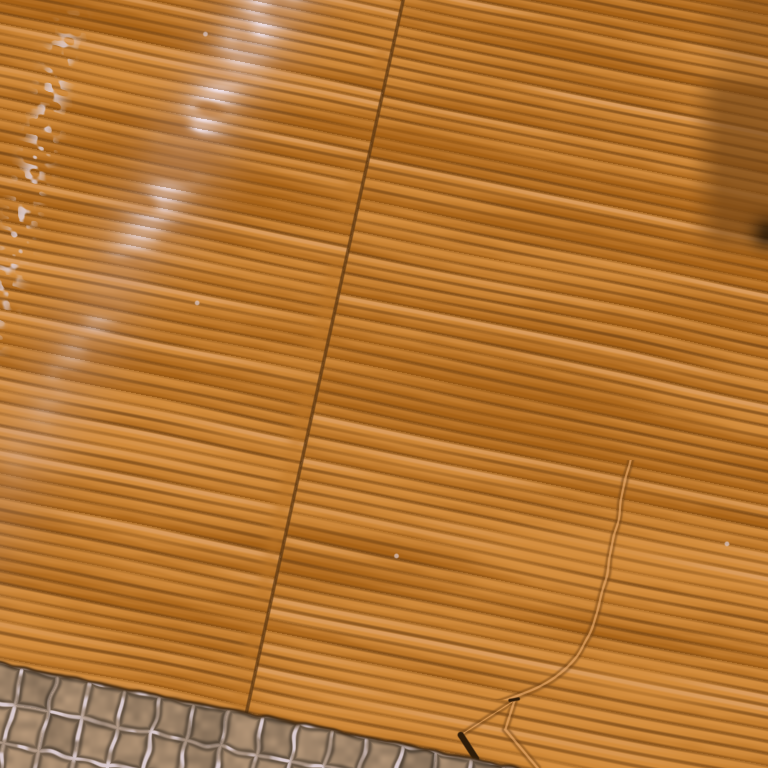
Write a Shadertoy shader that draws this texture.

```glsl
#define ROWS 66.0
#define TILT 0.203
#define SEAM_LEAN 0.22
#define TILE_PITCH vec2(0.047, 0.052)
#define BORDER 0.137
#define BROWN vec3(0.66, 0.385, 0.085)
#define AMBER vec3(0.83, 0.55, 0.23)
#define PEACH vec3(0.86, 0.62, 0.38)
#define GROOVE vec3(0.45, 0.27, 0.09)
#define STONE vec3(0.59, 0.49, 0.39)
#define SHINE vec3(0.86, 0.80, 0.82)

float hash(vec2 p) {
    vec3 q = fract(p.xyx * 0.1031);
    q += dot(q, q.yzx + 33.33);
    return fract((q.x + q.y) * q.z);
}

float noise(vec2 p) {
    vec2 i = floor(p), f = fract(p);
    f = f * f * (3.0 - 2.0 * f);
    return mix(mix(hash(i), hash(i + vec2(1, 0)), f.x),
               mix(hash(i + vec2(0, 1)), hash(i + vec2(1, 1)), f.x), f.y);
}

float bell(float d, float width) {
    return exp(-d * d / (width * width));
}

float segment(vec2 p, vec2 a, vec2 b) {
    vec2 d = b - a;
    return length(p - a - d * clamp(dot(p - a, d) / dot(d, d), 0.0, 1.0));
}

// Thin slats with individual tones and dark grooves
vec3 slats(vec2 p, float row, float side) {
    float id = floor(row), f = fract(row);
    float slat = hash(vec2(id, 7.0 + 31.0 * side));
    float along = noise(vec2(p.x * 5.0 + 40.0 * side, id * 3.0));
    float patches = noise(p * vec2(4.0, 11.0) + 5.0);
    float tone = 0.40 * slat + 0.28 * along + 0.40 * patches - 0.10;
    tone += 0.32 * (f - 0.5) + 0.16 * (0.5 - p.y);
    tone += 0.12 * (noise(vec2(p.x * 30.0, row * 4.0)) - 0.5);
    vec3 col = mix(BROWN, AMBER, smoothstep(0.0, 0.72, tone));

    float lip = smoothstep(0.35, 0.6, f) * (1.0 - smoothstep(0.75, 0.95, f));
    float pale = smoothstep(0.60, 0.85, 0.6 * slat + 0.4 * along);
    col = mix(col, PEACH, lip * (0.15 + 0.75 * pale));

    float gap = 1.0 - smoothstep(0.03, 0.25, min(f, 1.0 - f));
    float depth = 0.25 + 0.5 * noise(vec2(p.x * 6.0, floor(row + 0.5) * 5.0));
    return mix(col, GROOVE, gap * depth);
}

// Worn stone squares with glinting joints
vec3 tiles(vec2 p, float v, float px) {
    vec2 q = vec2(p.x - SEAM_LEAN * p.y, BORDER - v) / TILE_PITCH;
    q += 0.12 * (vec2(noise(p * 45.0), noise(p * 45.0 + 9.0)) - 0.5);
    vec2 edge = (0.5 - abs(fract(q) - 0.5)) * TILE_PITCH;
    float d = min(edge.x, edge.y);
    vec3 col = STONE * (0.86 + 0.16 * hash(floor(q)) + 0.2 * noise(p * 90.0));
    col *= 1.0 - 0.35 * bell(d - 0.004, 0.003);
    float glint = 0.25 + 0.75 * smoothstep(0.35, 0.8, noise(p * 70.0 + 3.0));
    return mix(col, SHINE, glint * (1.0 - smoothstep(0.001, 0.0025 + px, d)));
}

// Reflections streaking across the grooves
vec3 addGlare(vec3 col, vec2 p, float row) {
    float d = p.x - 0.355 + 0.55 * (1.0 - p.y) + 0.02 * (noise(p * 14.0) - 0.5);
    float fade = smoothstep(0.28, 0.9, p.y);
    float ripple = 0.45 + 0.55 * smoothstep(0.2, 0.6, abs(fract(row) - 0.3));
    float broken = smoothstep(0.15, 0.65, noise(vec2(p.x * 22.0, row * 0.6)));
    col = mix(col, SHINE * vec3(0.87, 0.78, 0.76), 0.30 * bell(d, 0.07) * (0.5 + 0.5 * fade));
    col = mix(col, SHINE + 0.08 * fade, bell(d, 0.016 + 0.016 * fade) * fade * ripple * broken);

    float side = p.x - 0.09 + 0.24 * (0.97 - p.y);
    float spark = smoothstep(0.55, 0.8, noise(vec2(p.x * 110.0, row * 2.2)));
    float reach = smoothstep(0.48, 0.65, p.y) * (1.0 - smoothstep(0.93, 1.0, p.y));
    return mix(col, SHINE, 0.9 * spark * reach * bell(side, 0.017));
}

// Pale split that curves down to a dark chip
vec3 addCrack(vec3 col, vec2 p, float px) {
    float curl = 0.10 * exp(-(p.y - 0.088) / 0.035);
    float slope = 0.2 + curl / 0.035;
    float x = 0.82 - 0.2 * (0.4 - p.y) - curl + 0.004 * (noise(p * 40.0) - 0.5);
    float d = abs(p.x - x) / sqrt(1.0 + slope * slope);
    d += step(p.y, 0.088) + step(0.401, p.y);
    vec2 fork = vec2(0.67, 0.088), bend = vec2(0.658, 0.05);
    d = min(d, min(segment(p, fork, bend), segment(p, bend, vec2(0.70, 0.0))));
    d = min(d, segment(p, fork, vec2(0.60, 0.043)) + 0.0008);
    col = mix(col, GROOVE, 0.5 * bell(d - 0.003, 0.002));
    col = mix(col, PEACH, 0.75 * (1.0 - smoothstep(0.0004, 0.001 + px, d)));
    float chip = min(segment(p, vec2(0.60, 0.043), vec2(0.62, 0.012)) - 0.004,
                     segment(p, fork - vec2(0.006, 0.0), fork + vec2(0.005, 0.002)) - 0.002);
    return mix(col, GROOVE * 0.4, 1.0 - smoothstep(-px, px, chip));
}

void mainImage(out vec4 fragColor, in vec2 fragCoord) {
    vec2 p = fragCoord / iResolution.xy;
    float px = 1.0 / iResolution.y;
    float v = p.y + TILT * p.x;
    float seam = p.x - 0.525 + SEAM_LEAN * (1.0 - p.y);
    float side = step(0.0, seam);

    // Rows narrow upwards and shift at the seam
    float row = ROWS * v * (0.9 + 0.1 * v) + 0.45 * side + 0.35 * noise(p * vec2(5.0, 9.0));
    vec3 col = slats(p, row, side);
    float worn = smoothstep(0.3, 0.7, noise(vec2(3.0, p.y * 25.0)));
    col = mix(col, mix(BROWN, AMBER, 0.5), 0.5 * worn * bell(seam + 0.012, 0.012));
    col = mix(col, GROOVE * 0.8, 0.75 * (1.0 - smoothstep(0.001, 0.0022 + px, abs(seam))));

    // Soft shadow at the right edge
    vec2 s = abs(p - vec2(0.97, 0.79)) - vec2(0.025, 0.08);
    float shade = 1.0 - smoothstep(0.0, 0.055, length(max(s, 0.0)));
    shade = max(shade, 0.4 * smoothstep(0.90, 0.97, p.x) * smoothstep(0.65, 0.8, p.y));
    col = mix(col, GROOVE, 0.65 * shade);
    col *= 1.0 - 0.6 * bell(length(p - vec2(1.0, 0.695)), 0.02);

    col = addGlare(col, p, row);
    col = addCrack(col, p, px);

    // Sparse flecks of dust
    vec2 cell = floor(p * 9.0);
    vec2 spot = 0.2 + 0.6 * vec2(hash(cell + 11.0), hash(cell + 23.0));
    float fleck = length(fract(p * 9.0) - spot) / 9.0 - 0.003;
    col = mix(col, SHINE, 0.7 * step(0.93, hash(cell + 47.0)) * (1.0 - smoothstep(-px, px, fleck)));

    // Tiled border with a dark, chipped rim
    float rim = v - BORDER + 0.004 * (noise(p * 60.0) - 0.5);
    col = mix(tiles(p, v, px), col, smoothstep(-px, px, rim));
    col = mix(col, GROOVE * 0.5, 0.8 * bell(rim, 0.0025));
    fragColor = vec4(col, 1.0);
}
```
